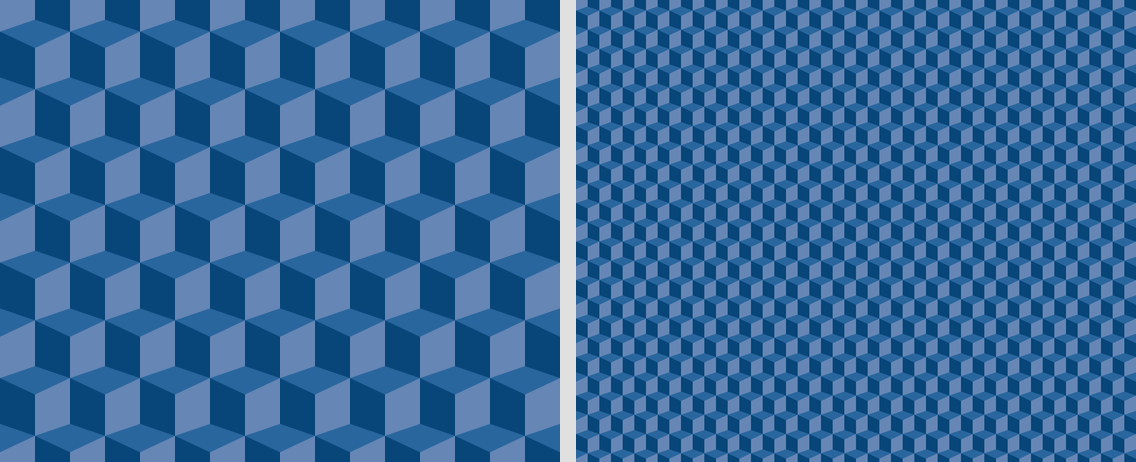
Left, the tile; right, the same tile 3 across and 3 down.
This pattern is drawn by a Shadertoy shader. Its source:

```glsl
// Seamless isometric stack of cubes in three flat blues, seen slightly from above.

const vec3 LIGHT_FACE = vec3(0.40, 0.53, 0.71);
const vec3 DARK_FACE  = vec3(0.03, 0.27, 0.47);
const vec3 TOP_FACE   = vec3(0.16, 0.40, 0.62);

const vec2 CUBES = vec2(8.0, 8.0);  // cubes across, rows down (even, so the stagger wraps)
const float ROW_OFFSET = 0.453;     // height of the lowest row's side corners, in rows
const float RISE = 0.207;           // top face above its side corners, in rows
const float DROP = 0.285;           // top face below its side corners, in rows

// Coverage of a shape from its signed distance in pixels (negative inside).
float coverage(float dist) {
    return clamp(0.5 - dist, 0.0, 1.0);
}

// Signed distance to the right half of a cell; q.x runs from -0.5 to 0.5.
float rightHalfDistance(float x, float cellWidth) {
    float toEdge = min(abs(x), 0.5 - abs(x));
    return (x > 0.0 ? -toEdge : toEdge) * cellWidth;
}

// Signed distance to the lopsided rhombus of a cube's top face.
float topFaceDistance(vec2 q, vec2 cellSize) {
    float reach = q.y > 0.0 ? RISE : DROP;
    float slope = 2.0 * reach * cellSize.y / cellSize.x;
    float overshoot = abs(q.y) - reach * (1.0 - 2.0 * abs(q.x));
    return overshoot * cellSize.y * inversesqrt(1.0 + slope * slope);
}

// Colour of the stack at a point given in cells.
vec3 cubeStack(vec2 p, vec2 cellSize) {
    // Nearest row of top faces; odd rows are shifted by half a cube.
    float row = floor(p.y - ROW_OFFSET + 0.5);
    float center = 0.5 * mod(row, 2.0);
    vec2 q = vec2(fract(p.x - center + 0.5) - 0.5, p.y - ROW_OFFSET - row);

    // Side faces: light on the right below the top face, swapped above it.
    float side = rightHalfDistance(q.x, cellSize.x);
    float lit = coverage(q.y < 0.0 ? side : -side);
    vec3 color = mix(DARK_FACE, LIGHT_FACE, lit);

    return mix(color, TOP_FACE, coverage(topFaceDistance(q, cellSize)));
}

void mainImage(out vec4 fragColor, in vec2 fragCoord) {
    vec2 cellSize = iResolution.xy / CUBES;
    fragColor = vec4(cubeStack(fragCoord / cellSize, cellSize), 1.0);
}
```
